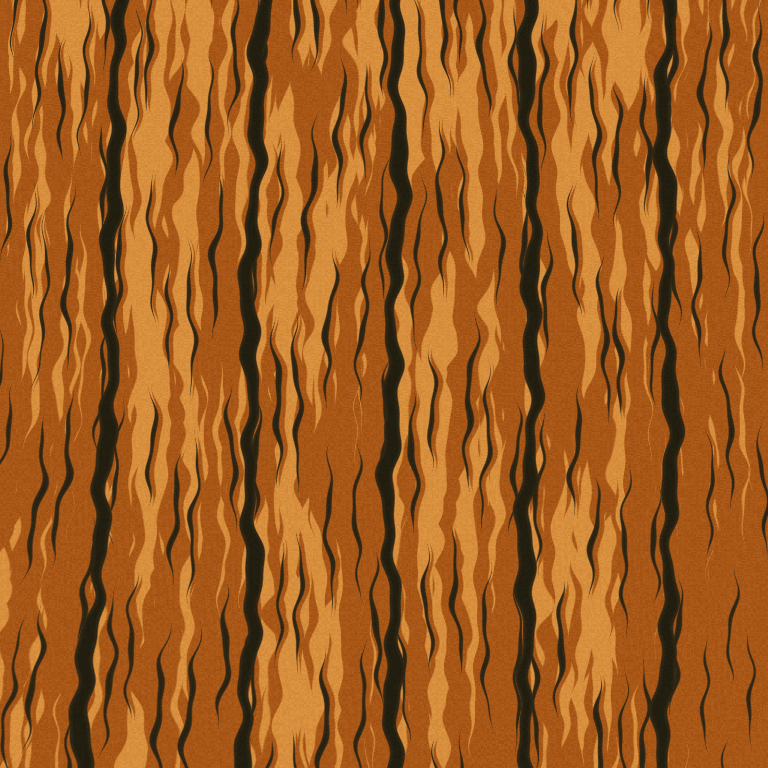
Reproduce this pattern procedurally as a three.js fragment shader.

```glsl
#define RIDGE_GAP 0.184
#define RIDGE_START 0.14
#define RIDGE_HALF 0.0092
#define CRACK_COLS 29.0
#define CRACK_SPAN 0.26
#define CRACK_HALF 0.0046
#define LIGHT_HALF 0.0150
#define WIGGLE 0.0034
#define LEAN 0.10
#define GRAIN 0.05
#define EDGE 0.0012

varying vec2 vUv;

const vec3 BARK = vec3(0.66, 0.34, 0.09);
const vec3 PALE = vec3(0.845, 0.56, 0.24);
const vec3 CREVICE = vec3(0.19, 0.15, 0.08);
const vec3 CREVICE_CORE = vec3(0.13, 0.115, 0.06);

vec3 hash3(vec2 p) {
  vec3 q = vec3(dot(p, vec2(127.1, 311.7)), dot(p, vec2(269.5, 183.3)), dot(p, vec2(419.2, 371.9)));
  return fract(sin(q) * 43758.5453);
}

// Hand-drawn sideways wander along the grain
float wiggle(float y, float phase) {
  return WIGGLE * (sin(y * 61.0 + phase) + 0.5 * sin(y * 113.0 + phase * 1.7) + sin(y * 23.0 + phase * 2.3));
}

// Tapered vertical streaks, one per cell of staggered columns; positive inside
float streaks(vec2 p, float cols, float span, float halfWidth, float taper, float seed) {
  float best = -1.0;
  for (int i = -1; i <= 1; i++) {
    float col = floor(p.x * cols) + float(i);
    float along = p.y / span + hash3(vec2(col, seed)).x;
    vec3 h = hash3(vec2(col + seed * 57.0, floor(along)));
    float t = abs(fract(along) - 0.5) * 2.0 / mix(0.6, 0.98, h.x);
    float center = (col + 0.5 + 0.6 * (h.y - 0.5)) / cols + wiggle(p.y, h.z * 40.0);
    float swell = 1.0 + 0.2 * sin(p.y * 83.0 + h.x * 30.0);
    float w = halfWidth * mix(0.65, 1.05, h.z) * swell * (1.0 - pow(t, taper));
    best = max(best, w - abs(p.x - center));
  }
  return best - 0.0008;
}

// Long crevices that run the whole height
float ridges(vec2 p) {
  float best = -1.0;
  for (int i = 0; i < 5; i++) {
    float k = float(i);
    float center = RIDGE_START + RIDGE_GAP * k + 0.014 * (hash3(vec2(k, 4.0)).x - 0.5);
    center += wiggle(p.y, k * 2.9 + 1.0);
    float w = RIDGE_HALF * (1.0 + 0.2 * sin(p.y * 19.0 + k * 3.0) + 0.15 * sin(p.y * 47.0 + k));
    best = max(best, w - abs(p.x - center));
  }
  return best;
}

// How far the pale layer spreads: beside each ridge, more toward the top
float paleSpread(vec2 p) {
  float band = (p.x - RIDGE_START) / RIDGE_GAP;
  float s = 1.0 + 0.65 * sin(6.2832 * band - 0.5) + 0.9 * (p.y - 0.45);
  s += 0.25 * sin(p.x * 17.0 + p.y * 7.0);
  s -= 1.1 * smoothstep(0.85, 0.93, p.x) + 0.9 * smoothstep(0.07, 0.02, p.x);
  return clamp(s, 0.0, 1.8);
}

float cover(float d) {
  return smoothstep(-EDGE, EDGE, d);
}

void main() {
  // Shared lean and slow bend of the grain
  vec2 p = vUv;
  p.x -= LEAN * (p.y - 0.5) * exp(-5.0 * p.x);
  p.x += 0.005 * sin(p.y * 8.0 + p.x * 9.0);

  // Pale strands
  float paleHalf = LIGHT_HALF * paleSpread(p);
  float pale = streaks(p, 22.0, 0.56, paleHalf, 3.0, 1.0);
  pale = max(pale, streaks(p, 18.0, 0.43, paleHalf, 2.5, 2.0));

  // Bark slivers: loose ones, and one along the side of each fine crack
  float sliver = streaks(p, 21.0, 0.23, 0.008, 2.0, 3.0);
  vec2 beside = p - vec2(0.004, 0.0);
  sliver = max(sliver, streaks(beside, CRACK_COLS, CRACK_SPAN, 0.0075, 2.0, 5.0));

  // Fine cracks and ridges
  float ridge = ridges(p);
  float crack = max(ridge, streaks(p, CRACK_COLS, CRACK_SPAN, CRACK_HALF, 2.0, 5.0));

  vec3 color = mix(BARK, PALE, cover(pale) * (1.0 - cover(sliver)));
  vec3 dark = mix(CREVICE, CREVICE_CORE, smoothstep(0.001, 0.006, crack));
  color = mix(color, dark, cover(crack));

  // Paper grain, quieter in the dark
  float speck = hash3(floor(vUv * 512.0)).x - 0.5;
  color += GRAIN * speck * mix(1.0, 0.4, cover(crack));
  gl_FragColor = vec4(color, 1.0);
}
```
